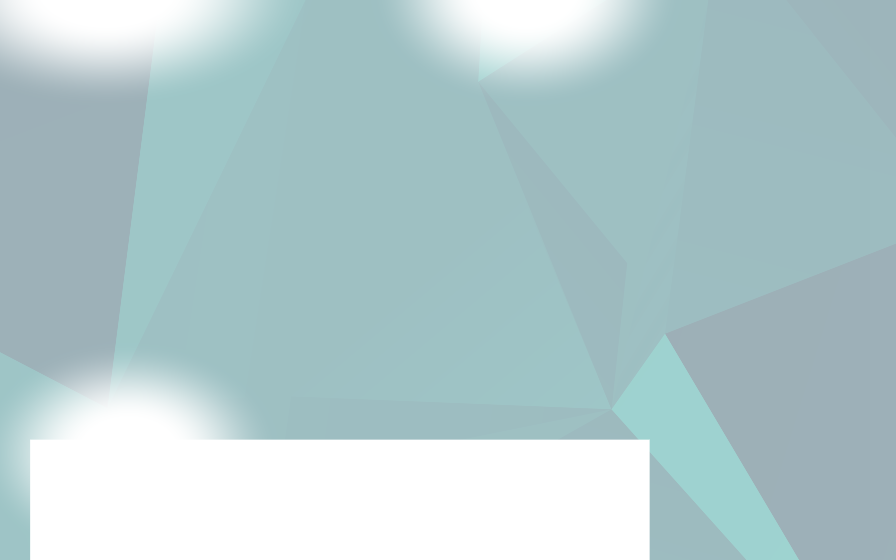
This background is drawn by a WebGL 2 fragment shader. Its source:

```glsl
#version 300 es
precision highp float;
uniform vec2 u_resolution;
out vec4 fragColor;

#define GREY vec3(0.616, 0.688, 0.718)
#define TEAL vec3(0.620, 0.835, 0.822)
#define ASPECT 1.6
#define BASE_TONE 0.43
#define GLOW_CORE 0.30
#define STREAK_FREQ 150.0
#define STREAK_GAIN 0.025
#define PANEL_MIN vec2(0.054, -0.1)
#define PANEL_MAX vec2(1.160, 0.215)

// Hubs where several facets meet
const vec2 LEFT_HUB = vec2(0.192, 0.271);
const vec2 TOP_HUB = vec2(0.854, 0.854);
const vec2 LOW_HUB = vec2(1.092, 0.269);
const vec2 RIGHT_HUB = vec2(1.1875, 0.404);

float cross2(vec2 a, vec2 b) { return a.x * b.y - a.y * b.x; }

// Signed distance to the line a-b, positive on its left
float lineDist(vec2 p, vec2 a, vec2 b) {
    return cross2(normalize(b - a), p - a);
}

// Smooth coverage of a triangle of either winding
float triangle(vec2 p, vec2 a, vec2 b, vec2 c, float px) {
    float side = sign(cross2(b - a, c - a));
    float d = min(min(side * lineDist(p, a, b), side * lineDist(p, b, c)),
                  side * lineDist(p, c, a));
    return smoothstep(-0.5 * px, 0.5 * px, d);
}

// Facet whose tone runs from corner a to the opposite edge
void facet(inout float tone, vec2 p, vec2 a, vec2 b, vec2 c,
           float toneA, float toneEdge, float px) {
    float t = clamp(cross2(p - a, c - b) / cross2(b - a, c - b), 0.0, 1.0);
    tone = mix(tone, mix(toneA, toneEdge, t), triangle(p, a, b, c, px));
}

// Soft elliptical white glow
float glow(vec2 p, vec2 center, vec2 radius) {
    return 1.0 - smoothstep(GLOW_CORE, 1.0, length((p - center) / radius));
}

void main() {
    vec2 p = gl_FragCoord.xy / u_resolution * vec2(ASPECT, 1.0);
    float px = 1.0 / min(u_resolution.y, u_resolution.x / ASPECT);
    float tone = BASE_TONE;

    // Left side
    facet(tone, p, LEFT_HUB, vec2(0.546, 1.0), vec2(0.437, 0.29), 0.45, 0.46, px);
    facet(tone, p, LEFT_HUB, vec2(0.332, 1.365), vec2(-0.96, 0.871), 0.06, 0.0, px);
    facet(tone, p, LEFT_HUB, vec2(0.313, 1.219), vec2(0.652, 1.219), 0.62, 0.60, px);
    facet(tone, p, LEFT_HUB, vec2(-0.384, 0.571), vec2(-0.1, -0.5), 0.62, 0.48, px);

    // Centre
    facet(tone, p, LOW_HUB, vec2(0.937, 0.642), vec2(0.52, 0.292), 0.60, 0.45, px);
    facet(tone, p, LOW_HUB, vec2(0.52, 0.292), vec2(0.5, 0.15), 0.34, 0.38, px);
    facet(tone, p, LOW_HUB, TOP_HUB, vec2(1.12, 0.53), 0.30, 0.26, px);

    // Faint slanted streaks
    float streak = sin(STREAK_FREQ * dot(p, vec2(0.855, -0.52)));
    tone += STREAK_GAIN * streak
          * triangle(p, LOW_HUB, RIGHT_HUB, vec2(1.265, 1.0), px);

    // Right side
    facet(tone, p, RIGHT_HUB, vec2(1.288, 1.179), vec2(2.425, 0.887), 0.37, 0.27, px);
    facet(tone, p, vec2(1.9, 1.4), vec2(1.208, 1.246), vec2(1.796, 0.508), 0.0, 0.18, px);
    facet(tone, p, RIGHT_HUB, vec2(2.425, 0.887), vec2(1.906, -0.808), 0.0, 0.06, px);
    facet(tone, p, LOW_HUB, vec2(0.632, 0.009), vec2(1.574, -0.269), 0.27, 0.36, px);
    facet(tone, p, vec2(1.61, -0.309), LOW_HUB, RIGHT_HUB, 0.95, 0.92, px);

    // Bright facet under the upper glow
    facet(tone, p, TOP_HUB, vec2(0.8625, 1.0), vec2(1.083, 1.0), 0.85, 0.85, px);
    vec3 color = mix(GREY, TEAL, tone);

    // White glows
    float light = glow(p, vec2(0.19, 1.02), vec2(0.37, 0.21));
    light = max(light, glow(p, vec2(0.94, 1.02), vec2(0.28, 0.21)));
    light = max(light, glow(p, vec2(0.23, 0.19), vec2(0.27, 0.20)));
    color = mix(color, vec3(1.0), light);

    // White panel at the bottom
    vec2 inset = min(p - PANEL_MIN, PANEL_MAX - p);
    float panel = smoothstep(-0.5 * px, 0.5 * px, min(inset.x, inset.y));
    fragColor = vec4(mix(color, vec3(1.0), panel), 1.0);
}
```
